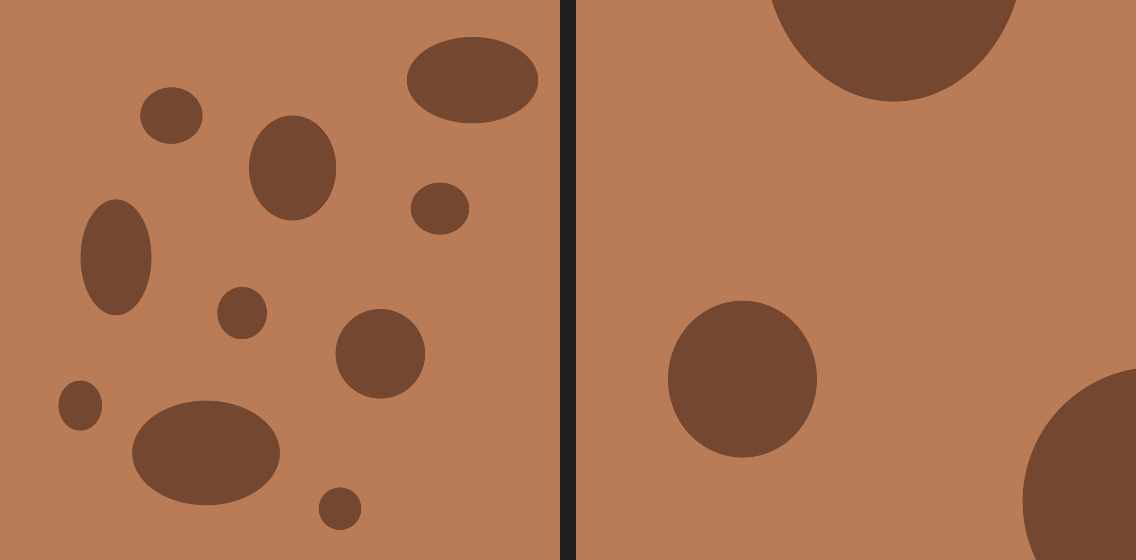
Left: the whole. Right: its middle third, enlarged.
This pattern is drawn by a Shadertoy shader. Its source:

```glsl
// Flat clay ground with ten dark, upright or lying oval spots, five small and five large.
// Spots sit on a jittered rank-one lattice (each takes its own column and row);
// offsets wrap around the unit square, so the tile repeats without a seam.

const vec3  GROUND_COLOR = vec3(0.729, 0.482, 0.341);
const vec3  SPOT_COLOR   = vec3(0.453, 0.281, 0.188);

const int   SPOT_COUNT   = 10;
const int   ROW_STEP     = 3;                  // rows climbed per column, coprime to the count
const int   FIRST_ROW    = 2;
const vec2  LATTICE_BASE = vec2(0.13, 0.10);
const vec2  LATTICE_STEP = vec2(0.08, 0.085);
const float JITTER       = 0.018;

const vec2  SMALL_RADIUS  = vec2(0.038, 0.053); // smallest, largest
const vec2  LARGE_RADIUS  = vec2(0.080, 0.111);
const float SMALL_STRETCH = 0.20;               // log2 of width over height
const float LARGE_STRETCH = 0.72;
const float STRETCH_PHASE = 1.38;

vec2 hash2(float n) {
    return fract(sin(n * vec2(12.9898, 78.233) + vec2(1.7, 4.3)) * 43758.5453);
}

// First-order signed distance to an axis-aligned ellipse.
float ellipseDistance(vec2 p, vec2 radii) {
    float k = length(p / radii);
    float slope = length(p / (radii * radii));
    return k * (k - 1.0) / max(slope, 1e-4);
}

vec2 spotCenter(int i) {
    int row = (FIRST_ROW + ROW_STEP * i) % SPOT_COUNT;
    vec2 jitter = (hash2(float(i)) * 2.0 - 1.0) * JITTER;
    return LATTICE_BASE + LATTICE_STEP * vec2(float(i), float(row)) + jitter;
}

// Odd spots are large; a shuffled rank spreads size and stretch in each class.
vec2 spotRadii(int i) {
    bool large = i % 2 == 1;
    float rank = float((1 + 3 * (i / 2)) % 5);
    float t = rank / 4.0;
    float radius = large ? mix(LARGE_RADIUS.x, LARGE_RADIUS.y, pow(t, 2.5))
                         : mix(SMALL_RADIUS.x, SMALL_RADIUS.y, t);
    float stretch = -sin(STRETCH_PHASE * rank) * (large ? LARGE_STRETCH : SMALL_STRETCH);
    return radius * exp2(vec2(0.5, -0.5) * stretch);
}

void mainImage(out vec4 fragColor, in vec2 fragCoord) {
    vec2 uv = fragCoord / iResolution.xy;
    float pixel = 1.0 / min(iResolution.x, iResolution.y);

    // Nearest spot, measured with wrapped offsets
    float d = 1.0;
    for (int i = 0; i < SPOT_COUNT; i++) {
        vec2 offset = uv - spotCenter(i);
        offset -= round(offset);
        d = min(d, ellipseDistance(offset, spotRadii(i)));
    }

    // Crisp edge about one pixel wide
    float spot = 1.0 - smoothstep(-0.5 * pixel, 0.5 * pixel, d);
    fragColor = vec4(mix(GROUND_COLOR, SPOT_COLOR, spot), 1.0);
}
```
